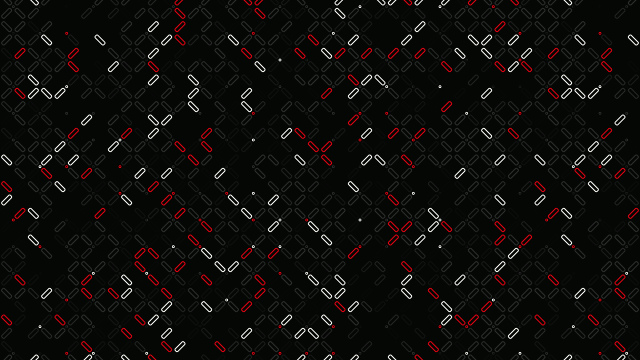
Reproduce this pattern procedurally as a Shadertoy shader.

```glsl
// Dark grid of diagonal capsule outlines crossing around small rings, randomly lit white or red.

const float PERIOD = 20.0; // cells before the random layout repeats

float hash(vec2 p) {
    vec3 q = fract(p.xyx * vec3(0.1031, 0.1030, 0.0973));
    q += dot(q, q.yzx + 33.33);
    return fract((q.x + q.y) * q.z);
}

// Gradient noise on a lattice that wraps every "wrap" units
float cornerSlope(vec2 corner, vec2 offset, float wrap) {
    float angle = 6.2832 * hash(mod(corner, wrap) + 71.0);
    return dot(vec2(cos(angle), sin(angle)), offset);
}

float gradientNoise(vec2 p, float wrap) {
    vec2 i = floor(p), f = fract(p);
    vec2 u = f * f * (3.0 - 2.0 * f);
    vec2 e = vec2(1, 0);
    return mix(
        mix(cornerSlope(i, f, wrap), cornerSlope(i + e, f - e, wrap), u.x),
        mix(cornerSlope(i + e.yx, f - e.yx, wrap), cornerSlope(i + 1.0, f - 1.0, wrap), u.x),
        u.y);
}

float roundedBox(vec2 p, vec2 halfSize, float radius) {
    vec2 q = abs(p) - halfSize + radius;
    return length(max(q, 0.0)) + min(max(q.x, q.y), 0.0) - radius;
}

float stroke(float dist, float halfWidth, float pixel) {
    return 1.0 - smoothstep(-0.6 * pixel, 0.6 * pixel, abs(dist) - halfWidth);
}

// White, red, or a faint grey that may vanish
vec3 pickColor(vec2 id, float whiteShare, float redShare, float density) {
    float pick = hash(id + 13.0);
    if (pick < whiteShare) return vec3(1.0, 1.0, 0.98);
    if (pick < whiteShare + redShare) return vec3(0.9, 0.01, 0.07);
    float level = smoothstep(0.15, 0.85, hash(id + 147.0) + 0.7 * density);
    return vec3(0.02, 0.027, 0.02) + 0.16 * level;
}

void mainImage(out vec4 fragColor, in vec2 fragCoord) {
    // 13.5 cells down, with a cell corner at the canvas centre
    float pixel = 13.5 / iResolution.y;
    vec2 p = (fragCoord - 0.5 * iResolution.xy) * pixel;
    vec2 local = fract(p) - 0.5;
    vec2 cellId = mod(floor(p), PERIOD);
    vec2 barId = mod(floor(2.0 * p), 2.0 * PERIOD);

    // Four capsules pointing at the cell centre, folded into one quadrant
    vec2 q = abs(local) - 0.25;
    vec2 along = vec2(q.x + q.y, q.x - q.y) * 0.7071;
    float bar = stroke(roundedBox(along, vec2(0.225, 0.068), 0.05), 0.019, pixel);
    float ring = stroke(length(local) - 0.036, 0.016, pixel);

    // Faint parts thin out in broad patches
    float density = gradientNoise((floor(2.0 * p) + 0.5) * 0.2, 0.4 * PERIOD);

    vec3 color = vec3(0.02, 0.027, 0.02);
    color = mix(color, pickColor(barId, 0.1, 0.09, density), bar);
    color = mix(color, pickColor(cellId + 53.0, 0.11, 0.12, density), ring);
    fragColor = vec4(color, 1.0);
}
```
